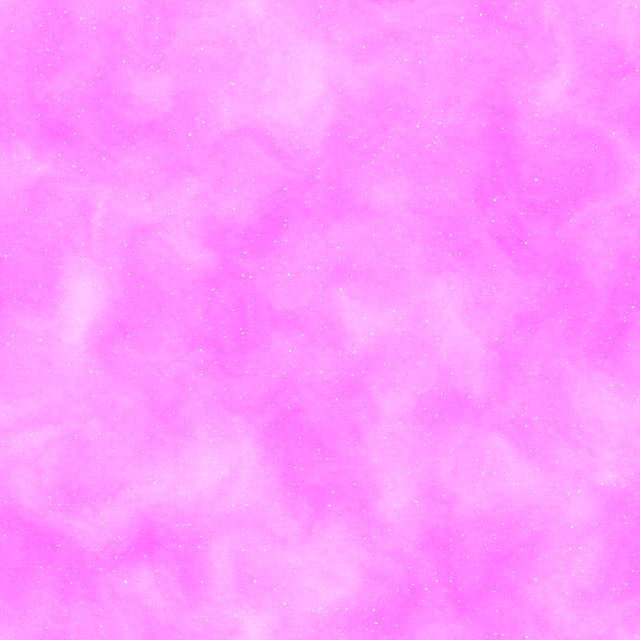
Give the GLSL for this texture, as a WebGL 2 fragment shader.

```glsl
#version 300 es
precision highp float;
// Soft pink clouds dusted with fine grain and tiny bright flecks.
// Warped, wrapping value noise is summed into clouds; hashed grid cells
// scatter the pale dabs and the flecks, all on whole-number repeats.

uniform vec2 u_resolution;
out vec4 fragColor;

float hash(vec2 p) {
    return fract(sin(dot(p, vec2(127.1, 311.7))) * 43758.5453);
}

// Value noise that repeats after a whole number of cells
float wrapNoise(vec2 uv, float cells) {
    vec2 p = uv * cells;
    vec2 i = floor(p);
    vec2 f = fract(p);
    f = f * f * (3.0 - 2.0 * f);
    vec2 a = mod(i, cells);
    vec2 b = mod(i + 1.0, cells);
    float seed = cells * 0.37;
    float low = mix(hash(a + seed), hash(vec2(b.x, a.y) + seed), f.x);
    float high = mix(hash(vec2(a.x, b.y) + seed), hash(b + seed), f.x);
    return mix(low, high, f.y);
}

// Centred sum of octaves, bent by two noises to hide the grid
float clouds(vec2 uv) {
    vec2 bend = vec2(wrapNoise(uv, 11.0), wrapNoise(uv, 13.0)) - 0.5;
    vec2 ripple = vec2(wrapNoise(uv, 61.0), wrapNoise(uv, 67.0)) - 0.5;
    uv += 0.07 * bend + 0.012 * ripple;
    float sum = 0.0;
    float weight = 1.0;
    float cells = 8.0;
    for (int octave = 0; octave < 6; octave++) {
        sum += weight * (wrapNoise(uv, cells) - 0.5);
        weight *= 0.6;
        cells *= 2.0;
    }
    return sum;
}

// One randomly turned chip in some of the cells; radius is in canvas units
float flecks(vec2 uv, float cells, float radius, float density, float blur) {
    vec2 p = uv * cells;
    vec2 id = mod(floor(p), cells) + cells * 0.61;
    vec2 centre = 0.25 + 0.5 * vec2(hash(id + 3.1), hash(id + 7.7));
    float angle = 6.2832 * hash(id + 11.3);
    float c = cos(angle);
    float s = sin(angle);
    vec2 d = mat2(c, -s, s, c) * (fract(p) - centre) / cells;
    d.x *= mix(1.0, 2.2, hash(id + 17.9));
    float size = radius * mix(0.5, 1.0, hash(id + 23.5));
    float span = mix(length(d), abs(d.x) + abs(d.y), 0.5);
    float shape = 1.0 - smoothstep(size - blur, size + blur, span);
    float strength = mix(0.25, 1.0, hash(id + 31.1));
    return shape * strength * step(hash(id), density);
}

void main() {
    vec2 uv = gl_FragCoord.xy / u_resolution;
    float pixel = 1.0 / min(u_resolution.x, u_resolution.y);

    // Cloud tone with fine grain
    float green = 0.603 + 0.215 * clouds(uv);
    green += 0.075 * (wrapNoise(uv, 512.0) - 0.5);
    green += 0.025 * (wrapNoise(uv, 230.0) - 0.5);

    // Faint pale dabs
    green += 0.03 * flecks(uv, 47.0, 0.006, 0.45, 0.001);
    green += 0.035 * flecks(uv, 83.0, 0.0038, 0.45, 0.0008);
    green = clamp(green, 0.4, 0.77);

    // Bright flecks on three unequal grids
    float blur = max(0.5 * pixel, 0.0005);
    float bright = max(flecks(uv, 59.0, 0.0025, 0.17, blur),
                       flecks(uv, 73.0, 0.0019, 0.17, blur));
    bright = max(bright, flecks(uv, 97.0, 0.0014, 0.12, blur));
    green = mix(green, 1.0, bright);

    fragColor = vec4(1.0, green, 1.0, 1.0);
}
```
